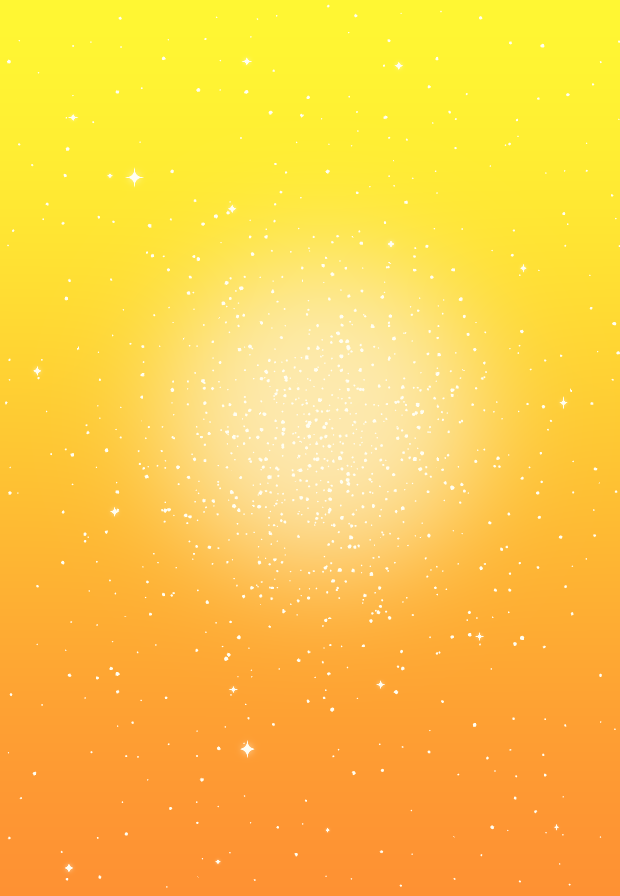
A Shadertoy shader for this background:

```glsl
vec2 hash2(vec2 p) {
    vec3 q = fract(p.xyx * vec3(0.1031, 0.1030, 0.0973));
    q += dot(q, q.yzx + 33.33);
    return fract((q.xx + q.yz) * q.zy);
}

float gradientCorner(vec2 cell, vec2 offset) {
    return dot(hash2(cell) * 2.0 - 1.0, offset);
}

float gradientNoise(vec2 p) {
    vec2 i = floor(p), f = fract(p);
    vec2 u = f * f * (3.0 - 2.0 * f);
    vec2 e = vec2(1.0, 0.0);
    float low = mix(gradientCorner(i, f), gradientCorner(i + e, f - e), u.x);
    float high = mix(gradientCorner(i + e.yx, f - e.yx),
                     gradientCorner(i + e.xx, f - e.xx), u.x);
    return mix(low, high, u.y);
}

// One jittered grid of irregular specks; chance is the odds that a cell is filled
float specks(vec2 p, float cells, float chance, float minRadius, float maxRadius, float pixel) {
    vec2 cell = floor(p * cells);
    vec2 center = (cell + 0.2 + 0.6 * hash2(cell + cells)) / cells;
    vec2 pick = hash2(cell + cells * 1.7 + 41.0);
    float radius = mix(minRadius, maxRadius, pick.y * pick.y);
    radius *= 1.0 + 0.6 * gradientNoise(p * 450.0);
    float coverage = clamp((radius - length(p - center)) / pixel + 0.5, 0.0, 1.0);
    return coverage * step(pick.x, chance);
}

// Four-pointed star with concave sides and a faint halo
float sparkle(vec2 p, float size, float pixel) {
    vec2 a = sqrt(abs(p));
    float spread = (a.x + a.y) * (a.x + a.y);
    float body = 1.0 - smoothstep(size * 0.75, size + pixel, spread);
    float halo = 0.35 * exp(-dot(p, p) / (size * size * 0.3));
    return max(body, halo);
}

void mainImage(out vec4 fragColor, in vec2 fragCoord) {
    vec2 p = fragCoord / iResolution.y;
    float pixel = 1.0 / iResolution.y;
    float width = iResolution.x * pixel;

    // Orange to yellow backdrop
    float rise = smoothstep(-0.1, 1.05, p.y);
    vec3 color = mix(vec3(0.995, 0.56, 0.20), vec3(1.0, 0.97, 0.20), rise);

    // Creamy central glow
    float glowDistance = length(p - vec2(0.52 * width, 0.54));
    float glow = 0.8 * exp(-pow(glowDistance / 0.185, 3.0));
    color = mix(color, vec3(0.99, 0.94, 0.80), glow);

    // Dense dust cloud, thinning outward
    vec2 fromCloud = p - vec2(0.505 * width, 0.50);
    float cloud = exp(-dot(fromCloud, fromCloud) / 0.023);
    cloud *= 1.0 + 0.5 * gradientNoise(p * 14.0);
    float light = 0.0;
    for (int i = 0; i < 2; i++) {
        float layer = float(i);
        vec2 shifted = p + layer * vec2(3.17, 5.43);
        light = max(light, specks(shifted, 112.0 - 31.0 * layer, cloud * 0.55,
                                  0.0007, 0.0023, pixel));
    }

    // Sparse dust across the whole canvas
    float sparse = 0.5 + 0.5 * gradientNoise(p * 6.0);
    light = max(light, specks(p + 9.0, 34.0, sparse, 0.0007, 0.0021, pixel));

    // Small scattered sparkles, kept outside the glowing core
    vec2 cell = floor(p * 6.0);
    vec2 center = (cell + 0.15 + 0.7 * hash2(cell + 27.0)) / 6.0;
    vec2 pick = hash2(cell + 63.0);
    float shown = step(pick.x, 0.8) * step(0.17, length(center - vec2(0.5 * width, 0.52)));
    light = max(light, shown * sparkle(p - center, mix(0.004, 0.0085, pick.y), pixel));

    // Two leading sparkles
    light = max(light, sparkle(p - vec2(0.217 * width, 0.802), 0.0125, pixel));
    light = max(light, sparkle(p - vec2(0.399 * width, 0.164), 0.0125, pixel));

    color = mix(color, vec3(1.0, 0.995, 0.95), light);
    fragColor = vec4(color, 1.0);
}
```
